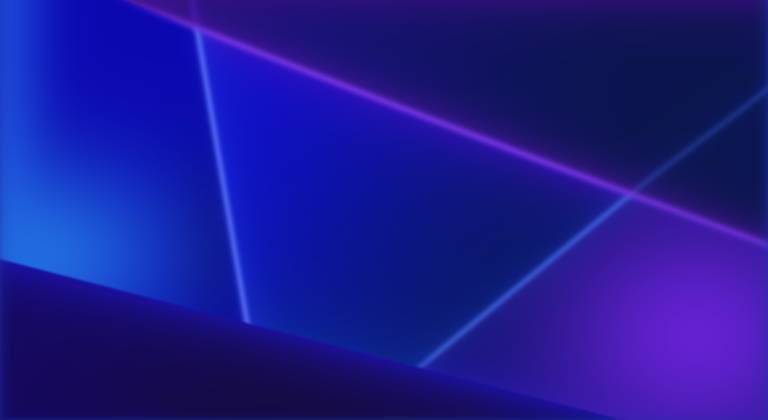
Reproduce this background procedurally as a Shadertoy shader.

```glsl
// Deep blue glass panes split by glowing violet and azure seams.

#define EDGE_SOFT 0.005
#define CORE_WIDTH 0.009
#define SEAM_GLOW 0.045
#define RIM_WIDTH 0.012
#define AZURE vec3(0.13, 0.43, 0.88)
#define VIOLET vec3(0.39, 0.13, 0.82)
#define ORCHID vec3(0.45, 0.21, 0.88)
#define ICE vec3(0.34, 0.43, 0.95)

// Signed distance to the line through a and b, positive left of a->b.
float lineSide(vec2 p, vec2 a, vec2 b) {
    vec2 d = normalize(b - a);
    return dot(p - a, vec2(-d.y, d.x));
}

// Soft elliptical spot.
float spot(vec2 p, vec2 center, vec2 radius) {
    vec2 q = (p - center) / radius;
    return exp(-dot(q, q));
}

float falloff(float d, float width) {
    return exp(-abs(d) / width);
}

float core(float d, float width) {
    return exp(-d * d / (width * width));
}

float inside(float d) {
    return smoothstep(-EDGE_SOFT, EDGE_SOFT, d);
}

vec3 leftPane(vec2 p) {
    vec3 c = vec3(0.045, 0.03, 0.69);
    c = mix(c, vec3(0.04, 0.05, 0.50), 0.8 * spot(p, vec2(0.52, 0.40), vec2(0.13, 0.26)));
    c = mix(c, vec3(0.12, 0.31, 0.87), 0.85 * core(p.x, 0.11));
    return mix(c, AZURE, 0.95 * spot(p, vec2(0.10, 0.39), vec2(0.31, 0.23)));
}

vec3 middlePane(vec2 p, float seam, float floorEdge) {
    float t = dot(p - vec2(0.55, 0.75), vec2(0.75, -0.45));
    vec3 c = mix(vec3(0.05, 0.06, 0.77), vec3(0.04, 0.09, 0.41), smoothstep(-0.02, 0.72, t));
    c = mix(c, vec3(0.05, 0.18, 0.62), 0.6 * falloff(floorEdge, 0.08));
    return mix(c, vec3(0.25, 0.06, 0.76), 0.7 * falloff(seam, 0.06));
}

vec3 rightPane(vec2 p, float seam, float floorEdge) {
    vec3 c = vec3(0.06, 0.07, 0.41);
    c = mix(c, vec3(0.12, 0.10, 0.68), 0.6 * falloff(floorEdge, 0.07));
    c = mix(c, VIOLET, spot(p, vec2(1.66, 0.20), vec2(0.36, 0.31)));
    return mix(c, vec3(0.27, 0.10, 0.70), 0.5 * falloff(seam, 0.04));
}

vec3 upperPane(vec2 p, float seam) {
    vec3 c = mix(vec3(0.07, 0.07, 0.47), vec3(0.04, 0.08, 0.30), smoothstep(0.5, 1.65, p.x));
    c = mix(c, vec3(0.21, 0.06, 0.49), 0.75 * falloff(1.0 - p.y, 0.05));
    return mix(c, vec3(0.32, 0.09, 0.63), 0.75 * falloff(seam, 0.04));
}

vec3 lowerPane(vec2 p, float floorEdge) {
    vec3 c = mix(vec3(0.08, 0.03, 0.36), vec3(0.08, 0.04, 0.24), smoothstep(0.0, 0.7, p.x));
    return mix(c, vec3(0.11, 0.07, 0.68), 0.85 * falloff(floorEdge, 0.065));
}

void mainImage(out vec4 fragColor, in vec2 fragCoord) {
    vec2 p = fragCoord / iResolution.y;
    float width = iResolution.x / iResolution.y;

    // Seams: long diagonal, floor, left blade, right blade.
    float bow = 0.006 * sin(3.14159 * clamp((p.x - 0.298) / 1.53, 0.0, 1.0));
    float diagonal = lineSide(p, vec2(0.298, 1.0), vec2(1.829, 0.417)) + bow;
    float ground = lineSide(p, vec2(0.0, 0.383), vec2(1.464, 0.005));
    float blade = lineSide(p, vec2(0.469, 0.933), vec2(0.588, 0.233));
    float ray = lineSide(p, vec2(1.0, 0.126), vec2(1.5, 0.536));
    ray += 0.025 * smoothstep(1.5, 1.83, p.x) * 0.5;

    float above = inside(diagonal);
    float onFloor = inside(ground);

    // Panes between the diagonal and the floor.
    vec3 color = mix(leftPane(p), middlePane(p, diagonal, ground), inside(blade));
    color = mix(color, rightPane(p, diagonal, ground), inside(-ray));

    // Left blade: bright core and a glow that spreads to the right.
    float bladeGlow = falloff(blade, blade > 0.0 ? SEAM_GLOW : 0.012);
    color = mix(color, vec3(0.12, 0.22, 0.88), 0.5 * bladeGlow);
    color = mix(color, ICE, 0.75 * core(blade, CORE_WIDTH));

    // Upper pane with a faint trace of the blade.
    vec3 upper = upperPane(p, diagonal);
    upper = mix(upper, VIOLET, 0.3 * core(blade, 0.012));
    color = mix(color, upper, above);

    // Right blade, dimmer beyond the diagonal.
    float rayLight = mix(0.65, 0.25, above) * smoothstep(0.9, 1.05, p.x);
    color = mix(color, vec3(0.10, 0.26, 0.75), 0.5 * rayLight * falloff(ray, 0.03));
    color = mix(color, vec3(0.25, 0.40, 0.88), rayLight * core(ray, CORE_WIDTH));

    // Diagonal core.
    float diagonalLight = 0.8 * smoothstep(0.2, 0.55, p.x) * mix(1.0, 0.8, smoothstep(1.2, 1.8, p.x));
    color = mix(color, ORCHID, diagonalLight * core(diagonal, 0.010));

    // Floor pane.
    color = mix(lowerPane(p, ground), color, onFloor);

    // Soft blue rim around the canvas.
    float side = min(p.x, width - p.x);
    float rim = max(falloff(side, RIM_WIDTH), falloff(p.y, 0.5 * RIM_WIDTH));
    color = mix(color, vec3(0.12, 0.20, 0.68), 0.45 * rim);

    fragColor = vec4(color, 1.0);
}
```
